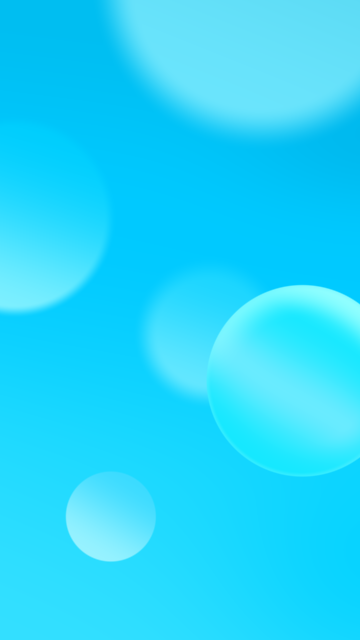
Give the GLSL for this background, as a WebGL 2 fragment shader.

```glsl
#version 300 es
precision highp float;
// Soft translucent discs float over a bright cyan gradient.
// Each disc is a circle distance with its own blur and a directional tint;
// the front sphere adds glossy diagonal bands and a lit upper rim.

uniform vec2 u_resolution;
out vec4 outColor;

// Coverage of a circle whose edge fades over +-blur.
float discMask(vec2 p, vec2 center, float radius, float blur) {
    return 1.0 - smoothstep(-blur, blur, length(p - center) - radius);
}

// Position across a disc, 0 to 1 along the given direction.
float discRamp(vec2 p, vec2 center, float radius, vec2 direction) {
    return smoothstep(-1.0, 1.0, dot((p - center) / radius, normalize(direction)));
}

// Bell curve used for glows and bands.
float bell(float x, float width) {
    return exp(-x * x / (width * width));
}

// Blend a disc, shaded from near to far along a direction, over a base.
vec3 addDisc(vec3 base, vec2 p, vec2 center, float radius, float blur,
             vec2 direction, vec4 near, vec4 far) {
    vec4 tint = mix(near, far, discRamp(p, center, radius, direction));
    return mix(base, tint.rgb, tint.a * discMask(p, center, radius, blur));
}

// Backdrop: deep cyan above, brighter towards the lower left.
vec3 backdrop(vec2 uv) {
    vec3 deep = vec3(0.0, 0.745, 0.945);
    vec3 azure = vec3(0.0, 0.79, 1.0);
    vec3 bright = vec3(0.09, 0.845, 1.0);
    vec3 pale = vec3(0.20, 0.875, 1.0);
    vec3 color = mix(azure, deep, smoothstep(0.66, 0.96, uv.y + 0.07 * (uv.x - 0.4)));
    color = mix(color, bright, 1.0 - smoothstep(0.28, 0.68, uv.y + 0.10 * uv.x));
    color = mix(color, pale, 1.0 - smoothstep(0.0, 0.5, uv.y + 0.22 * uv.x));
    // Cooler patches at the lower right and beside the top disc
    vec2 corner = (uv - vec2(1.05, 0.12)) / vec2(0.40, 0.20);
    color = mix(color, vec3(0.0, 0.82, 1.0), 0.75 * bell(length(corner), 1.0));
    vec2 shade = (uv - vec2(1.05, 0.78)) / vec2(0.35, 0.10);
    return mix(color, vec3(0.0, 0.71, 0.92), 0.7 * bell(length(shade), 1.0));
}

// Glossy surface; q runs from -1 to 1 across the sphere.
vec3 sphereColor(vec2 q) {
    vec3 cyan = vec3(0.08, 0.91, 1.0);
    vec3 milk = vec3(0.41, 0.92, 1.0);
    vec3 mint = vec3(0.58, 1.0, 1.0);
    float across = dot(q, vec2(0.59, 0.81)) - 0.05 * sin(3.0 * q.x);
    float rim = smoothstep(0.65, 1.0, length(q));
    float lowerRim = rim * smoothstep(0.1, -0.7, q.y);
    vec3 color = mix(cyan, milk, bell(across + 0.17, 0.40) * (1.0 - 0.65 * lowerRim));
    color = mix(color, mint, 0.9 * smoothstep(0.48, 0.95, across));
    color = mix(color, mint, 0.75 * rim * smoothstep(-0.1, 0.85, q.y));
    // Thin bright contour
    float contour = smoothstep(0.95, 1.0, length(q));
    return mix(color, vec3(0.42, 0.96, 1.0), 0.35 * contour);
}

void main() {
    // Width is one unit; height follows the portrait canvas.
    vec2 uv = gl_FragCoord.xy / u_resolution;
    vec2 p = vec2(uv.x, uv.y * 16.0 / 9.0);
    float pixel = 1.0 / u_resolution.x;
    vec3 color = backdrop(uv);

    // Blurred discs, far to near
    color = addDisc(color, p, vec2(0.729, 1.836), 0.418, 0.062, vec2(-0.4, -1.0),
                    vec4(0.34, 0.84, 0.94, 0.95), vec4(0.43, 0.90, 0.99, 0.97));
    color = addDisc(color, p, vec2(0.042, 1.176), 0.264, 0.018, vec2(-0.35, -1.0),
                    vec4(0.0, 0.83, 1.0, 0.55), vec4(0.50, 0.94, 1.0, 0.98));
    color = addDisc(color, p, vec2(0.583, 0.854), 0.178, 0.036, vec2(-0.35, -1.0),
                    vec4(0.14, 0.85, 1.0, 0.75), vec4(0.41, 0.91, 1.0, 0.95));

    // Small crisp disc
    color = addDisc(color, p, vec2(0.308, 0.343), 0.125, max(pixel, 0.003), vec2(-0.6, -1.0),
                    vec4(0.24, 0.86, 1.0, 0.95), vec4(0.60, 0.95, 1.0, 0.98));

    // Front sphere
    vec2 center = vec2(0.840, 0.720);
    float radius = 0.266;
    float mask = discMask(p, center, radius, pixel);
    color = mix(color, sphereColor((p - center) / radius), mask);

    outColor = vec4(color, 1.0);
}
```
